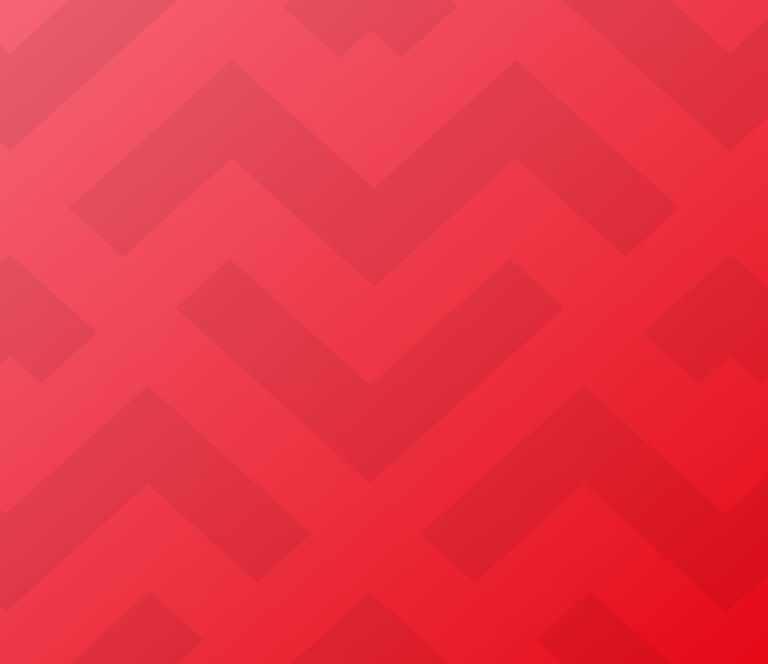
This pattern is drawn by a Shadertoy shader. Its source:

```glsl
// Half-drop repeat of broad zigzags, vees and carets, shaded over a diagonal red gradient.

// Lengths are in canvas heights, with y measured downward from the top edge.
const vec2  PERIOD       = vec2(1.0844, 1.0);
const float CENTER_X     = 0.5572;
const float SLOPE        = 0.905;                // rise over run of every arm

const vec2  ZIGZAG_POS   = vec2(0.0060, 0.0904); // relative to the column centre
const vec2  ZIGZAG_DRIFT = vec2(-0.0125, -0.0095); // offset on dropped columns
const float ZIGZAG_PEAK  = 0.2139;               // peak distance from its centre
const float ZIGZAG_REACH = 0.4455;

const float VEE_TIP      = 0.7283;
const float VEE_REACH    = 0.5290;

const float CARET_TIP    = 0.8916;
const float CARET_DRIFT  = -0.0090;
const float CARET_REACH  = 0.2375;

const float BAND         = 0.1478;               // vertical thickness of the arms
const float CARET_BAND   = 0.1530;

const vec3  LIGHT_RED    = vec3(0.960, 0.395, 0.465);
const vec3  DEEP_RED     = vec3(0.900, 0.035, 0.085);
const float SHADE        = 0.057;
const float SOFTNESS     = 1.3;                  // edge width in pixels

// Position relative to the nearest repeat of an anchor point
vec2 wrap(vec2 p, vec2 anchor) {
    return mod(p - anchor + 0.5 * PERIOD, PERIOD) - 0.5 * PERIOD;
}

// Bent band with its apex at the origin; only the +x arm is cut square
float chevron(vec2 p, float band, float reach) {
    float across = abs(p.y - SLOPE * abs(p.x) - 0.5 * band) - 0.5 * band;
    float end = SLOPE * p.x + p.y - reach;
    return max(across, end) / length(vec2(SLOPE, 1.0));
}

float zigzag(vec2 p) {
    return chevron(vec2(abs(p.x) - ZIGZAG_PEAK, p.y), BAND, ZIGZAG_REACH);
}

float vee(vec2 p) {
    return chevron(vec2(abs(p.x), -p.y), BAND, VEE_REACH);
}

float caret(vec2 p) {
    return chevron(vec2(abs(p.x), p.y), CARET_BAND, CARET_REACH);
}

// Distance to the motifs of both interleaved lattices
float pattern(vec2 p) {
    float d = 1.0;
    for (int i = 0; i < 2; i++) {
        float dropped = float(i);
        vec2 origin = vec2(CENTER_X, 0.0) + 0.5 * dropped * PERIOD;
        vec2 caretPos = vec2(0.0, CARET_TIP + dropped * CARET_DRIFT);
        d = min(d, zigzag(wrap(p, origin + ZIGZAG_POS + dropped * ZIGZAG_DRIFT)));
        d = min(d, vee(wrap(p, origin + vec2(0.0, VEE_TIP))));
        d = min(d, caret(wrap(p, origin + caretPos)));
    }
    return d;
}

void mainImage(out vec4 fragColor, in vec2 fragCoord) {
    vec2 uv = fragCoord / iResolution.xy;
    vec2 p = vec2(fragCoord.x / iResolution.y, 1.0 - uv.y);

    // Gradient from the top left to the bottom right corner
    vec3 color = mix(LIGHT_RED, DEEP_RED, 0.5 * (uv.x + 1.0 - uv.y));

    // Translucent shade with softened edges
    float halfEdge = 0.5 * SOFTNESS / iResolution.y;
    float coverage = 1.0 - smoothstep(-halfEdge, halfEdge, pattern(p));
    color *= 1.0 - SHADE * coverage;

    fragColor = vec4(color, 1.0);
}
```
